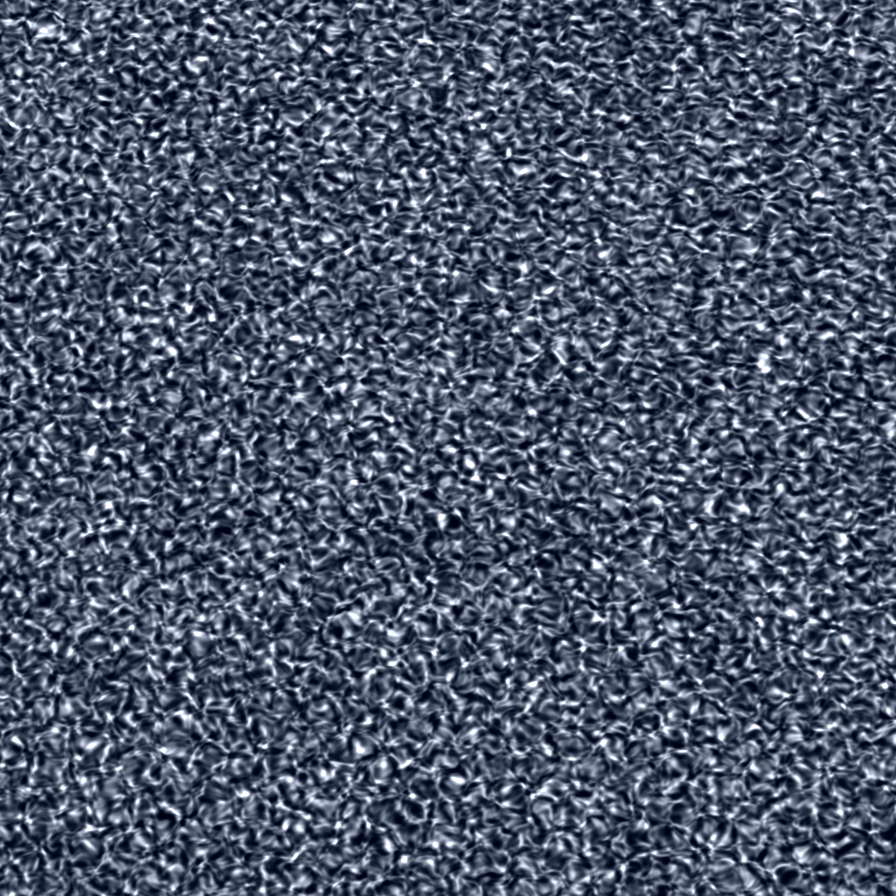
Reproduce this texture procedurally as a Shadertoy shader.

```glsl
// Dense blue-grey woven grain, like carpet pile, with flatter fibres toward the upper right.

const float NOISE_DEVIATION = 0.216;  // typical spread of gradientNoise
const vec3 BLUE_TINT = vec3(-0.04, 0.0, 0.08);

// Random unit vector for a lattice cell
vec2 cellGradient(vec2 cell, float seed) {
    uvec2 q = uvec2(ivec2(cell) + ivec2(4096)) * uvec2(73856u, 19349u);
    uint h = (q.x ^ (q.y << 7)) + uint(seed) * 83492u;
    h = (h ^ (h >> 15)) * 739397u;
    h = (h ^ (h >> 13)) * 974711u;
    h ^= h >> 16;
    float angle = float(h & 65535u) / 65536.0 * 6.28319;
    return vec2(cos(angle), sin(angle));
}

float gradientNoise(vec2 p, float seed) {
    vec2 cell = floor(p);
    vec2 f = p - cell;
    vec2 blend = f * f * f * (f * (f * 6.0 - 15.0) + 10.0);
    vec2 e = vec2(1.0, 0.0);
    float a = dot(cellGradient(cell, seed), f);
    float b = dot(cellGradient(cell + e.xy, seed), f - e.xy);
    float c = dot(cellGradient(cell + e.yx, seed), f - e.yx);
    float d = dot(cellGradient(cell + e.xx, seed), f - e.xx);
    return mix(mix(a, b, blend.x), mix(c, d, blend.x), blend.y);
}

// Noise drawn out along a direction; frequency is (along, across)
float fibreNoise(vec2 p, float angle, vec2 frequency, float seed) {
    vec2 along = vec2(cos(angle), sin(angle));
    vec2 across = vec2(-along.y, along.x);
    return gradientNoise(vec2(dot(p, along), dot(p, across)) * frequency, seed);
}

// Bend the fibres so that they curl
vec2 curl(vec2 p, float frequency, float amount) {
    vec2 q = p * frequency;
    return p + amount * vec2(gradientNoise(q, 1.0), gradientNoise(q, 2.0));
}

// Grain of unit spread: upright tufts blended into flat fibres
float grain(vec2 p, float flatness) {
    float tufts = fibreNoise(p, -0.95, vec2(76.0, 104.0), 3.0);
    float flatFibres = fibreNoise(p, -0.22, vec2(62.0, 118.0), 4.0);
    float crossing = fibreNoise(p, 0.5, vec2(82.0, 112.0), 5.0);
    float fine = fibreNoise(p, 0.2, vec2(150.0, 185.0), 6.0);
    float patches = gradientNoise(p * 11.0, 7.0);

    float weights[5] = float[5](sqrt(1.0 - flatness), sqrt(flatness), 0.65, 0.5, 0.16);
    float layers[5] = float[5](tufts, flatFibres, crossing, fine, patches);
    float sum = 0.0;
    float power = 0.0;
    for (int i = 0; i < 5; i++) {
        sum += weights[i] * layers[i];
        power += weights[i] * weights[i];
    }
    return sum / (NOISE_DEVIATION * sqrt(power));
}

// Dark-leaning tone curve, tinted blue
vec3 pileColor(float g) {
    float tone = 0.31 + 0.21 * g + 0.035 * g * g;
    return clamp(vec3(tone) + BLUE_TINT, 0.0, 1.0);
}

void mainImage(out vec4 fragColor, in vec2 fragCoord) {
    vec2 uv = fragCoord / iResolution.xy;
    vec2 p = fragCoord / iResolution.y;

    // Slight recession toward the top
    p = vec2((p.x - 0.5) * (1.0 + 0.12 * p.y), p.y + 0.08 * p.y * p.y);

    float flatness = smoothstep(0.45, 1.6, uv.x + uv.y);
    fragColor = vec4(pileColor(grain(curl(p, 42.0, 0.008), flatness)), 1.0);
}
```
